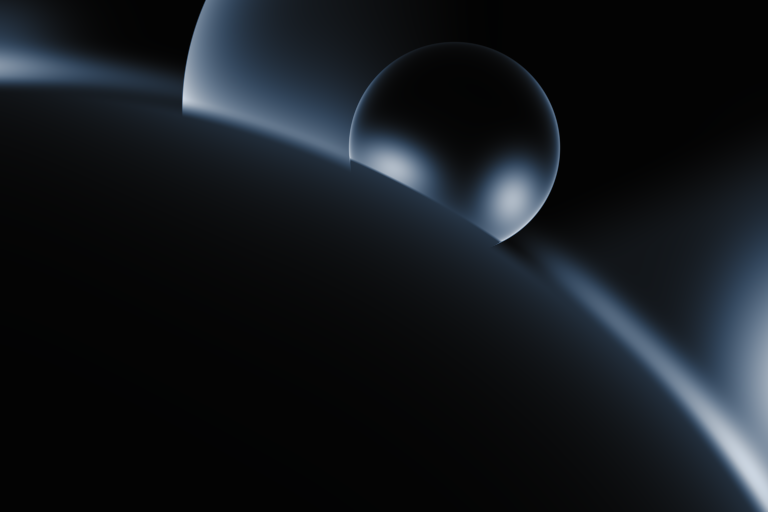
Write a Shadertoy shader that draws this background.

```glsl
// A dark planet limb with a glassy moon resting on it, and a large pale sphere behind.
// Each body is a circle distance; soft exponential and Gaussian glows add up to a
// single brightness, which a cool monochrome grade turns into colour.

const vec2 PLANET_CENTER = vec2(-0.0514, -0.9967);
const float PLANET_RADIUS = 1.841;
const vec2 BACK_CENTER = vec2(0.883, 0.785);
const float BACK_RADIUS = 0.527;
const vec2 MOON_CENTER = vec2(0.8877, 0.7119);
const float MOON_RADIUS = 0.206;

float circleDistance(vec2 p, vec2 center, float radius) {
    return length(p - center) - radius;
}

float bell(float x, float width) {
    float k = x / width;
    return exp(-k * k);
}

// Elliptical Gaussian light, turned by an angle.
float softLight(vec2 p, vec2 center, vec2 radii, float angle) {
    float c = cos(angle), s = sin(angle);
    vec2 q = mat2(c, -s, s, c) * (p - center) / radii;
    return exp(-dot(q, q));
}

float insideMask(float dist, float softness) {
    return 1.0 - smoothstep(-softness, softness, dist);
}

// Open sky: haze at the far left and the lit region at the right.
float skyLight(vec2 p, float altitude) {
    float leftBand = 0.37 * bell(altitude - 0.025, 0.035) * exp(-max(p.x, 0.0) / 0.4);
    float leftHaze = 0.23 * softLight(p, vec2(-0.03, 0.9), vec2(0.14, 0.11), 0.0);

    float belowShadow = 0.59 + 0.447 * (p.x - 1.064) - p.y;
    float rightBase = 0.07 * smoothstep(-0.015, 0.17, belowShadow)
                    * smoothstep(0.95, 1.1, p.x);
    float rightGlow = 0.70 * softLight(p, vec2(1.56, 0.25), vec2(0.14, 0.24), 0.0);
    float bandGain = 0.32 * smoothstep(0.98, 1.22, p.x) + 0.16 * smoothstep(1.2, 1.45, p.x);
    float rightBand = bandGain * bell(altitude - 0.016, 0.036);
    return 0.012 + leftBand + leftHaze + rightBase + rightGlow + rightBand;
}

// Large sphere behind: bright left rim and light gathered near the horizon.
float backSphereLight(vec2 p, float depth, float altitude) {
    float rim = 0.42 * exp(-depth / 0.06);
    float horizon = 0.43 * exp(-max(altitude, 0.0) / 0.085);
    float fade = 1.0 - smoothstep(0.62, 1.04, p.x);
    return (rim + horizon + 0.055) * fade;
}

// Moon: dark body, thin rim and two reflected lights; q is in moon radii.
float moonLight(vec2 q, float altitude) {
    float depth = max(1.0 - length(q), 0.0);
    float side = 1.0 - smoothstep(0.35, 1.0, q.y);
    float rim = mix(0.06, 0.30, side) * exp(-depth / 0.065)
              + mix(0.05, 0.28, side) * exp(-depth / 0.014);
    float leftSpot = 0.60 * softLight(q, vec2(-0.57, -0.18), vec2(0.36, 0.23), -0.42);
    float rightSpot = 0.68 * softLight(q, vec2(0.55, -0.49), vec2(0.27, 0.34), -0.3);
    float horizon = 0.19 * exp(-max(altitude, 0.0) / 0.045);
    return 0.012 + rim + leftSpot + rightSpot + horizon;
}

// Planet face: light sinking away from the limb, weaker to the left.
float planetLight(vec2 p, float altitude) {
    float along = mix(0.35, 1.0, smoothstep(-0.1, 0.55, p.x));
    return 0.012 + 0.20 * along * exp(min(altitude, 0.0) / 0.125);
}

// Neutral darks and highlights with steel blue midtones.
vec3 coolGrade(float light) {
    float tint = smoothstep(0.0, 0.32, light) * (1.0 - 0.5 * smoothstep(0.4, 0.8, light));
    return vec3(light) + vec3(-0.08, 0.0, 0.09) * tint;
}

void mainImage(out vec4 fragColor, in vec2 fragCoord) {
    vec2 p = fragCoord / iResolution.y;
    float edge = 1.0 / iResolution.y;

    float altitude = circleDistance(p, PLANET_CENTER, PLANET_RADIUS);
    float backDist = circleDistance(p, BACK_CENTER, BACK_RADIUS);
    float moonDist = circleDistance(p, MOON_CENTER, MOON_RADIUS);
    float moonMask = insideMask(moonDist, edge);

    // Layers from back to front.
    float light = skyLight(p, altitude);
    float backMask = insideMask(backDist, edge) * (1.0 - smoothstep(0.85, 1.04, p.x));
    light = mix(light, backSphereLight(p, max(-backDist, 0.0), altitude), backMask);
    light = mix(light, moonLight((p - MOON_CENTER) / MOON_RADIUS, altitude), moonMask);

    // The limb is hazy against the sky and crisp against the moon.
    float haze = mix(0.028, 0.005, moonMask);
    float planetMask = 1.0 - smoothstep(-haze, 0.4 * haze, altitude);
    light = mix(light, planetLight(p, altitude), planetMask);

    fragColor = vec4(clamp(coolGrade(light), 0.0, 1.0), 1.0);
}
```
